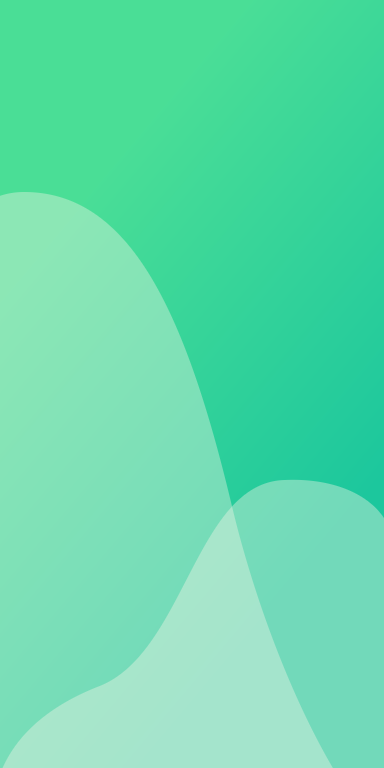
Write a Shadertoy shader that draws this background.

```glsl
// Two translucent pale hills over a diagonal green-to-teal gradient.
// Each hill outline is a chain of cubic Bezier curves, solved for its height
// at a given x; the slope turns the height gap into a distance for smooth edges.

const vec3 SPRING_GREEN = vec3(0.29, 0.87, 0.59);
const vec3 DEEP_TEAL    = vec3(0.11, 0.78, 0.615);
const vec3 PALE_MIST    = vec3(0.97, 0.965, 0.91);

vec2 bezier(vec2 a, vec2 b, vec2 c, vec2 d, float t) {
    float s = 1.0 - t;
    return s*s*s*a + 3.0*s*s*t*b + 3.0*s*t*t*c + t*t*t*d;
}

vec2 bezierTangent(vec2 a, vec2 b, vec2 c, vec2 d, float t) {
    float s = 1.0 - t;
    return 3.0 * (s*s*(b - a) + 2.0*s*t*(c - b) + t*t*(d - c));
}

// Signed distance estimate, positive below a curve whose x rises with t
float depthBelow(vec2 p, vec2 a, vec2 b, vec2 c, vec2 d) {
    float low = 0.0, high = 1.0;
    for (int i = 0; i < 18; i++) {
        float mid = 0.5 * (low + high);
        if (bezier(a, b, c, d, mid).x < p.x) low = mid;
        else high = mid;
    }
    float t = 0.5 * (low + high);
    vec2 tangent = bezierTangent(a, b, c, d, t);
    float gap = bezier(a, b, c, d, t).y - p.y;
    return gap * tangent.x / length(tangent);
}

// Tall hill falling from the left edge to the bottom
float tallHill(vec2 p) {
    vec2 crest = vec2(0.0625, 1.5), bend = vec2(0.604, 0.682);
    if (p.x < crest.x)
        return depthBelow(p, vec2(0.0, 1.49), vec2(0.021, 1.497), vec2(0.042, 1.5), crest);
    if (p.x < bend.x)
        return depthBelow(p, crest, vec2(0.336, 1.5), vec2(0.482, 1.195), bend);
    return depthBelow(p, bend, vec2(0.661, 0.443), vec2(0.763, 0.167), vec2(0.885, -0.03));
}

// Low hill climbing from the bottom left to a rounded crest at the right
float lowHill(vec2 p) {
    vec2 shoulder = vec2(0.253, 0.211), crest = vec2(0.742, 0.75);
    if (p.x < shoulder.x)
        return depthBelow(p, vec2(-0.005, -0.03), vec2(0.036, 0.094), vec2(0.143, 0.167), shoulder);
    if (p.x < crest.x)
        return depthBelow(p, shoulder, vec2(0.482, 0.294), vec2(0.508, 0.745), crest);
    return depthBelow(p, crest, vec2(0.854, 0.755), vec2(0.953, 0.721), vec2(1.0, 0.651));
}

// Gradient measured from the top left corner, flat near both ends
vec3 diagonalGradient(vec2 p) {
    float along = dot(vec2(p.x, 2.0 - p.y), vec2(0.765, 0.644));
    return mix(SPRING_GREEN, DEEP_TEAL, clamp((along - 0.497) / 1.065, 0.0, 1.0));
}

vec3 overlay(vec3 base, vec3 tint, float opacity, float depth, float pixel) {
    return mix(base, tint, opacity * clamp(0.5 + depth / pixel, 0.0, 1.0));
}

void mainImage(out vec4 fragColor, in vec2 fragCoord) {
    // The canvas spans 1 by 2 units
    vec2 p = fragCoord / iResolution.xy * vec2(1.0, 2.0);
    float pixel = 1.0 / iResolution.x;

    vec3 color = diagonalGradient(p);
    color = overlay(color, PALE_MIST, 0.38, tallHill(p), pixel);
    color = overlay(color, PALE_MIST, 0.39, lowHill(p), pixel);
    fragColor = vec4(color, 1.0);
}
```
